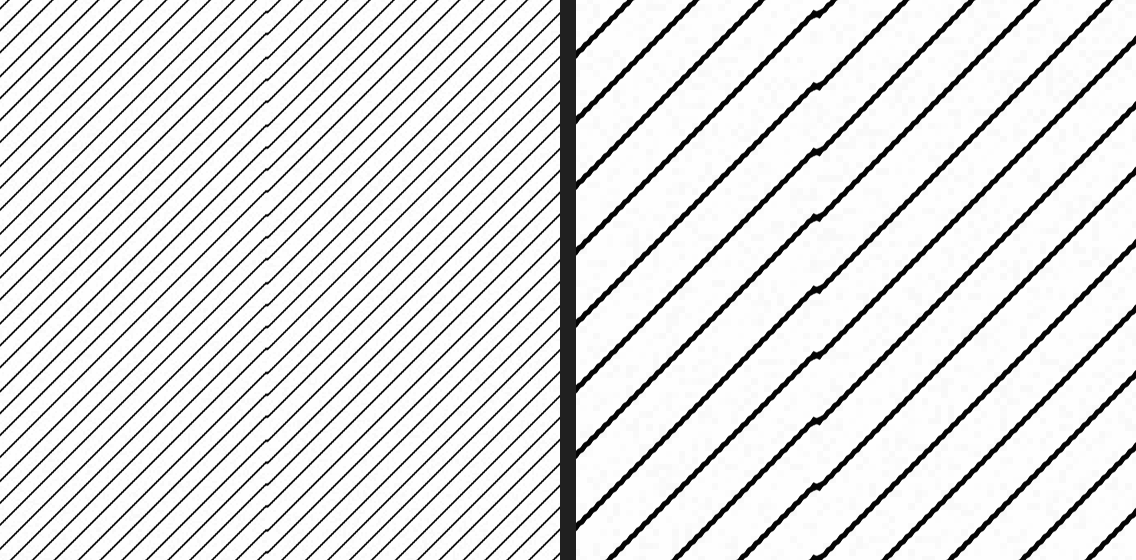
Left, the full canvas; right, a detail of the centre.
Write a Shadertoy shader that draws this pattern.

```glsl
// Thin black diagonal hatching on white, with a small vertical seam left of centre.
#define GRID 256.0          // drawing units across the canvas
#define PERIOD (72.0 / 7.0) // mean spacing of the lines along x
#define OFFSET 14.0         // position of the first line from the top left
#define LINE_WIDTH 0.80     // thickness across the line
#define BEADING 0.15        // stepped swelling along each line
#define SEAM_X 122.0        // where the lines slip sideways
#define SEAM_SLIP 1.0       // length of the flat step at the seam
#define GRAIN 0.02          // strength of the faint paper specks
#define PAPER vec3(0.995)
#define INK vec3(0.02)

float hash21(vec2 p) {
    vec3 q = fract(vec3(p.xyx) * 0.1031);
    q += dot(q, q.yzx + 33.33);
    return fract((q.x + q.y) * q.z);
}

// Signed distance to the nearest line; spacing snaps to whole units.
float hatchDistance(vec2 p) {
    float slip = clamp(p.x - SEAM_X + 0.5 * SEAM_SLIP, 0.0, SEAM_SLIP);
    float across = p.x + GRID - p.y - slip;
    float index = round((across - OFFSET) / PERIOD);
    float centre = floor(OFFSET + PERIOD * index + 0.5);
    float halfWidth = 0.5 * LINE_WIDTH * (1.0 - BEADING * cos(6.28318 * p.x));
    return abs(across - centre) * 0.70711 - halfWidth;
}

void mainImage(out vec4 fragColor, in vec2 fragCoord) {
    vec2 p = fragCoord / iResolution.y * GRID;
    float edge = 0.7 * GRID / iResolution.y;

    // Paper with sparse pale specks
    float speck = smoothstep(0.6, 1.0, hash21(floor(p)));
    vec3 color = PAPER - GRAIN * speck;

    // Ink lines
    float ink = 1.0 - smoothstep(-edge, edge, hatchDistance(p));
    color = mix(color, INK, ink);
    fragColor = vec4(color, 1.0);
}
```
